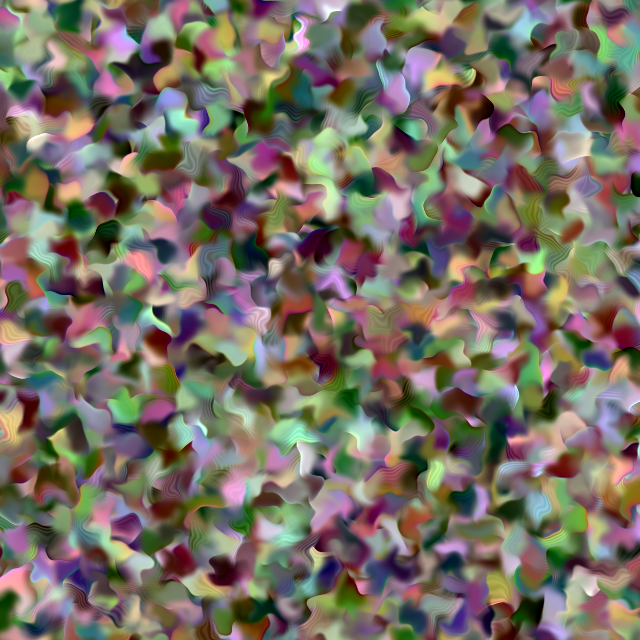
Reproduce this texture procedurally as a Shadertoy shader.

```glsl
// Dense, iridescent field of overlapping soft petals with crisp curved creases and fine ripples.

vec3 hash3(vec2 p) {
    vec3 q = fract(p.xyx * vec3(0.1031, 0.1030, 0.0973));
    q += dot(q, q.yxz + 33.33);
    return fract((q.xxy + q.yzz) * q.zyx);
}

float cornerSlope(vec2 corner, vec2 offset) {
    float angle = 6.2832 * hash3(corner + 11.0).x;
    return dot(vec2(cos(angle), sin(angle)), offset);
}

float gradientNoise(vec2 p) {
    vec2 i = floor(p), f = p - i;
    vec2 u = f * f * f * (f * (f * 6.0 - 15.0) + 10.0);
    vec2 e = vec2(1.0, 0.0);
    float low = mix(cornerSlope(i, f), cornerSlope(i + e, f - e), u.x);
    float high = mix(cornerSlope(i + e.yx, f - e.yx), cornerSlope(i + 1.0, f - 1.0), u.x);
    return mix(low, high, u.y);
}

vec3 colorNoise(vec2 p) {
    return vec3(gradientNoise(p), gradientNoise(p + 37.3), gradientNoise(p + 71.7));
}

// Muted base tone shifted by a random lightness and a random tint
vec3 petalColor(float lightness, vec3 tint) {
    vec3 chroma = tint - dot(tint, vec3(0.3, 0.5, 0.2));
    return vec3(0.46, 0.43, 0.385) + 0.8 * (lightness - 0.5) + 0.46 * chroma;
}

// Lays one scattered petal over the color: one edge is a crease, the rest fades out
vec3 addPetal(vec3 color, vec2 offset, vec2 id, float scale) {
    vec3 shape = hash3(id + 3.7);
    vec3 tint = hash3(id + 57.1);
    vec3 style = hash3(id + 113.9);

    float angle = 6.2832 * shape.x;
    vec2 axis = vec2(cos(angle), sin(angle));
    vec2 d = vec2(dot(offset, axis), dot(offset, vec2(-axis.y, axis.x)));
    float edge = d.y + 2.4 * (shape.y - 0.5) * d.x * d.x + 0.25;
    float softness = mix(0.06, 0.55, shape.z * shape.z);
    float fade = 1.0 - smoothstep(0.25, 1.0, length(d * vec2(1.0, 1.15)));
    float alpha = smoothstep(0.0, softness, edge) * fade;

    vec3 petal = petalColor(style.x, tint);
    petal += 0.3 * (style.y - 0.5) * d.x + 0.12 * (tint.zxy - 0.5) * d.y;

    // Saturated glint or shadow hugging the crease
    float glow = exp(-9.0 * abs(edge)) * (1.0 - softness);
    petal += glow * (0.9 * (tint.yzx - 0.5) + 0.7 * (style.y - 0.5));

    // Fine ripples on a few petals
    float ripple = sin(edge / scale * 1000.0 + 4.0 * d.x);
    petal += 0.13 * ripple * smoothstep(0.7, 1.0, style.z) * exp(-2.5 * abs(edge));

    return mix(color, petal, alpha);
}

void mainImage(out vec4 fragColor, in vec2 fragCoord) {
    vec2 uv = fragCoord / iResolution.y;
    vec3 color = vec3(0.44, 0.41, 0.37) + 0.35 * colorNoise(uv * 24.0)
               + 0.3 * gradientNoise(uv * 18.0 + 5.0);

    // Rotated layers of warped cells, each holding one petal
    for (int layer = 0; layer < 4; layer++) {
        float k = float(layer);
        float scale = 15.0 + 3.5 * k;
        float turn = 0.6 + 1.9 * k;
        vec2 p = mat2(cos(turn), sin(turn), -sin(turn), cos(turn)) * uv * scale + 40.0 * k + 50.0;
        p += 0.5 * vec2(gradientNoise(p * 1.25), gradientNoise(p * 1.25 + 19.4));
        vec2 cell = floor(p);
        for (int y = -1; y <= 1; y++) {
            for (int x = -1; x <= 1; x++) {
                vec2 id = cell + vec2(x, y);
                vec2 center = id + hash3(id + 211.3 * k).xy;
                color = addPetal(color, p - center, id + 331.0 * k, scale);
            }
        }
    }

    // Broad tonal drift
    color += 0.08 * colorNoise(uv * 7.0 + 3.0);
    fragColor = vec4(clamp(color, 0.0, 1.0), 1.0);
}
```
